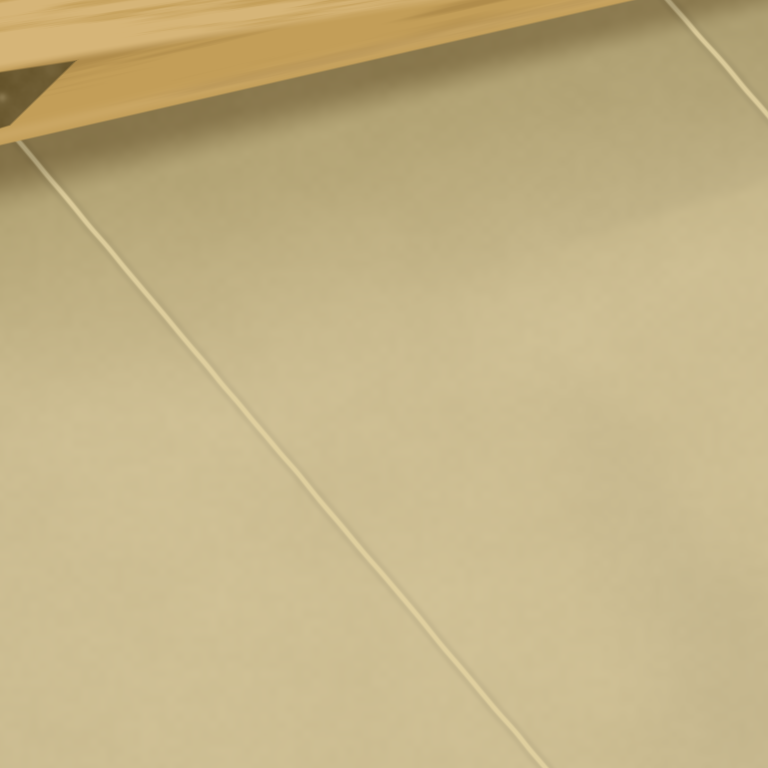
Reproduce this texture procedurally as a three.js fragment shader.

```glsl
// Pale tiled floor seen at an angle, with a wooden beam across the upper left.
// Straight lines in canvas units bound the beam, its shadow and the grout;
// stretched value noise gives the wood grain and the faint mottling of the tiles.

varying vec2 vUv;

const vec3 FLOOR_LIT = vec3(0.805, 0.745, 0.575);
const vec3 FLOOR_DIM = vec3(0.700, 0.640, 0.455);
const vec3 SHADOW = vec3(0.515, 0.445, 0.280);
const vec3 GROUT = vec3(0.890, 0.825, 0.630);
const vec3 WOOD_TOP = vec3(0.840, 0.710, 0.470);
const vec3 WOOD_FRONT = vec3(0.765, 0.620, 0.345);
const vec3 WOOD_GRAIN = vec3(0.670, 0.530, 0.280);
const vec3 METAL = vec3(0.420, 0.350, 0.190);

// Lines as (height at left edge, slope)
const vec2 BEAM_BOTTOM = vec2(0.811, 0.229);
const vec2 BEAM_RIDGE = vec2(0.911, 0.155);
const vec2 PENUMBRA = vec2(0.450, 0.315);

// Grout seams as (start, end)
const vec4 SEAM_A = vec4(0.026, 0.814, 0.710, 0.0);
const vec4 SEAM_B = vec4(0.870, 1.0, 1.0, 0.850);
const float SEAM_HALF_WIDTH = 0.0030;
const float SOFT = 0.0018;

float hash(vec2 p) {
  return fract(sin(dot(p, vec2(127.1, 311.7))) * 43758.5453);
}

float noise(vec2 p) {
  vec2 i = floor(p), f = fract(p);
  f = f * f * (3.0 - 2.0 * f);
  return mix(mix(hash(i), hash(i + vec2(1, 0)), f.x),
             mix(hash(i + vec2(0, 1)), hash(i + vec2(1, 1)), f.x), f.y);
}

float fbm(vec2 p) {
  float sum = 0.0, amp = 0.5;
  for (int i = 0; i < 4; i++) {
    sum += amp * noise(p);
    p = p * 2.03 + 7.1;
    amp *= 0.5;
  }
  return sum;
}

// Vertical offset above a line
float above(vec2 p, vec2 line) {
  return p.y - line.x - line.y * p.x;
}

// Signed distance to the infinite line through two points
float lineSide(vec2 p, vec2 a, vec2 b) {
  vec2 d = normalize(b - a);
  return d.x * (p.y - a.y) - d.y * (p.x - a.x);
}

float step2(float d) {
  return smoothstep(-SOFT, SOFT, d);
}

vec3 addSeam(vec3 col, vec2 p, vec4 seam, float light) {
  float d = lineSide(p, seam.xy, seam.zw);
  d += 0.0016 * (noise(p * 24.0) - 0.5);
  float core = 1.0 - smoothstep(SEAM_HALF_WIDTH - SOFT, SEAM_HALF_WIDTH + SOFT, abs(d));
  float groove = exp(-pow((abs(d) - 0.006) / 0.004, 2.0));
  col *= 1.0 - 0.045 * groove;
  return mix(col, GROUT * light, core * 0.85);
}

vec3 floorColor(vec2 p) {
  float depth = -above(p, BEAM_BOTTOM);
  vec3 col = mix(FLOOR_DIM, FLOOR_LIT, smoothstep(0.02, 0.44, depth));
  // Wide, faint penumbra edge toward the right
  float right = smoothstep(0.50, 0.95, p.x);
  col *= 1.0 - 0.03 * right * smoothstep(-0.012, 0.012, above(p, PENUMBRA));
  // Dim reflection streaks in the lower right corner
  float streak = p.x + 0.88 * p.y;
  col *= 1.0 - 0.035 * smoothstep(0.78, 0.96, p.x + 0.25 * p.y)
             * (1.0 - smoothstep(1.10, 1.28, streak));
  // Contact shadow, narrowing to the right
  float width = mix(0.072, 0.046, p.x);
  float shade = 1.0 - smoothstep(width * 0.35, width * 1.35, depth);
  col = mix(col, SHADOW, shade * mix(0.95, 0.78, p.x));
  col += 0.030 * (fbm(p * vec2(7.0, 9.0)) - 0.47);
  col += 0.010 * (noise(p * 90.0) - 0.5);
  float light = mix(1.0, 0.80, shade);
  col = addSeam(col, p, SEAM_A, light);
  return addSeam(col, p, SEAM_B, light);
}

vec3 beamColor(vec2 p) {
  float ridge = above(p, BEAM_RIDGE);
  float bottom = above(p, BEAM_BOTTOM);
  float topGrain = fbm(vec2(p.x * 4.0, ridge * 90.0));
  float frontGrain = fbm(vec2(p.x * 3.0 + 9.0, bottom * 70.0));
  vec3 top = mix(WOOD_TOP, WOOD_FRONT, smoothstep(0.42, 0.75, topGrain));
  vec3 front = mix(WOOD_FRONT, WOOD_GRAIN, 0.8 * smoothstep(0.40, 0.78, frontGrain));
  front = mix(front, WOOD_TOP, 0.35 * exp(-pow((bottom - 0.012) / 0.009, 2.0)));
  vec3 col = mix(front, top, smoothstep(-0.008, 0.008, ridge));
  // Pointed metal plate at the left end
  float plate = min(-lineSide(p, vec2(0.0, 0.906), vec2(0.099, 0.921)),
                    lineSide(p, vec2(0.013, 0.837), vec2(0.099, 0.921)));
  plate = min(plate, above(p, vec2(0.833, 0.30)));
  vec3 metal = METAL + 0.08 * (fbm(p * 45.0) - 0.45);
  metal += 0.10 * exp(-pow(length(p - vec2(0.003, 0.873)) / 0.006, 2.0));
  return mix(col, metal, step2(plate));
}

void main() {
  vec3 col = mix(floorColor(vUv), beamColor(vUv), step2(above(vUv, BEAM_BOTTOM)));
  gl_FragColor = vec4(col, 1.0);
}
```
